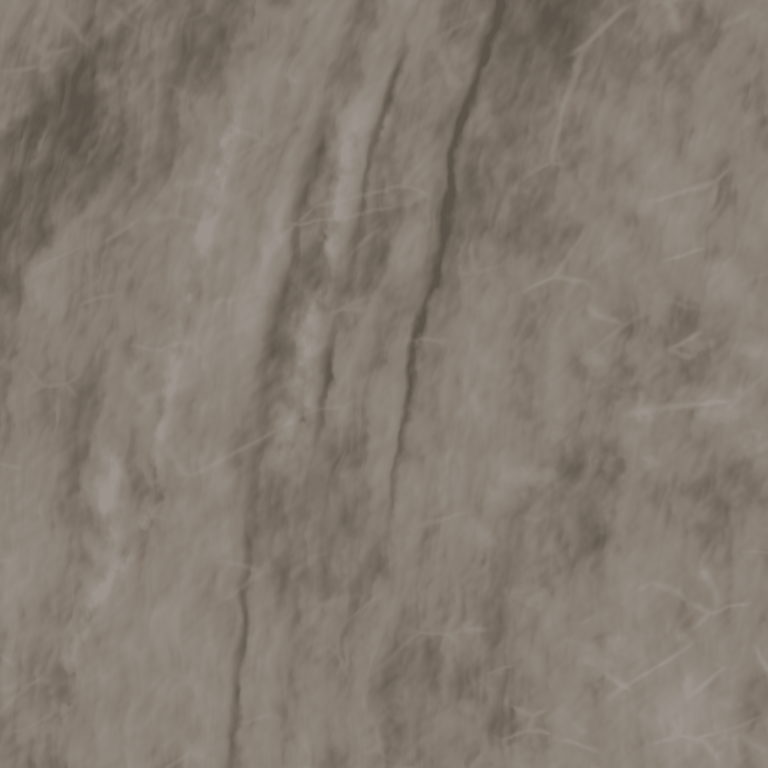
Give the GLSL for this texture, as a WebGL 1 fragment shader.

```glsl
precision highp float;
// Grey-brown marble with steep ragged veins, pale streaks and fine broken cracks.
uniform vec2 u_resolution;

const vec3 DARK = vec3(0.42, 0.383, 0.345);
const vec3 STONE = vec3(0.53, 0.49, 0.45);
const vec3 PALE = vec3(0.58, 0.547, 0.513);

vec2 hash2(vec2 p) {
  vec2 q = vec2(dot(p, vec2(127.1, 311.7)), dot(p, vec2(269.5, 183.3)));
  return fract(sin(q) * 43758.55);
}

// Smooth cellular noise: signed soft bumps around jittered points.
float cellNoise(vec2 p) {
  vec2 cell = floor(p);
  float sum = 0.0;
  for (int j = -1; j <= 1; j++) {
    for (int i = -1; i <= 1; i++) {
      vec2 id = cell + vec2(float(i), float(j));
      vec2 d = id + hash2(id) - p;
      float fall = max(0.0, 1.0 - dot(d, d));
      sum += (2.0 * hash2(id + 37.0).x - 1.0) * fall * fall * fall;
    }
  }
  return sum;
}

float layered(vec2 p) {
  float sum = 0.0;
  float amp = 1.0;
  for (int i = 0; i < 4; i++) {
    sum += amp * cellNoise(p);
    p = mat2(1.94, 0.3, -0.3, 1.94) * p + 17.3;
    amp *= 0.55;
  }
  return sum;
}

// Gap between the two nearest cell points: zero along cell borders.
float cellBorder(vec2 p) {
  vec2 cell = floor(p);
  float first = 9.0;
  float second = 9.0;
  for (int j = -1; j <= 1; j++) {
    for (int i = -1; i <= 1; i++) {
      vec2 id = cell + vec2(float(i), float(j));
      float d = length(id + hash2(id) - p);
      second = min(second, max(first, d));
      first = min(first, d);
    }
  }
  return second - first;
}

vec2 turn(vec2 p, float angle) {
  float c = cos(angle);
  float s = sin(angle);
  return vec2(c * p.x + s * p.y, c * p.y - s * p.x);
}

float band(float x, float centre, float width) {
  float d = (x - centre) / width;
  return exp(-d * d);
}

float span(float y, float low, float high, float soft) {
  return smoothstep(low - soft, low + soft, y)
       * (1.0 - smoothstep(high - soft, high + soft, y));
}

// Dark veins, in coordinates that follow the lean of the bedding.
float darkVeins(float s, float y, float wear) {
  float v = 1.3 * band(s, 0.0, mix(0.007, 0.02, smoothstep(0.1, 0.6, y)));
  v += 1.1 * band(s, 0.067, 0.007) * span(y, 0.43, 0.95, 0.04);
  v += 1.0 * band(s, 0.175, 0.007) * span(y, 0.32, 1.1, 0.06);
  v += 0.4 * band(s, 0.19, 0.03) * span(y, 0.4, 1.1, 0.15);
  v += 0.9 * band(s, 0.675, 0.012) * span(y, -0.1, 0.12, 0.05);
  return v * clamp(0.8 + 0.9 * wear, 0.2, 1.3);
}

float paleStreaks(float s, float y, float wear) {
  float bend = -0.125 - 0.095 * smoothstep(0.4, 0.1, y);
  float v = 1.0 * band(s, bend, 0.011) * span(y, 0.04, 0.88, 0.05);
  v += 0.9 * band(s, -0.18, 0.017) * span(y, 0.27, 0.42, 0.05);
  v += 1.2 * band(s, 0.038, 0.016) * span(y, 0.42, 0.84, 0.07);
  return v * clamp(0.65 + 1.1 * wear, 0.0, 1.3);
}

// Dark slab under a slanting edge in the upper left.
float darkWedge(vec2 p, float s) {
  float slant = smoothstep(-0.015, 0.012, 0.82 + 0.93 * p.x - p.y);
  float side = -0.34 + 0.075 * smoothstep(0.62, 0.78, p.y);
  return slant * (1.0 - smoothstep(side - 0.015, side + 0.015, s))
       * smoothstep(0.59, 0.64, p.y);
}

// Thin pale lines along cell borders, kept only in patches.
float cracks(vec2 p, float scale, float keep) {
  float line = band(cellBorder(p * scale), 0.0, 0.0065 * scale);
  return line * smoothstep(keep, keep + 0.4, cellNoise(p * scale * 1.7 + 23.0));
}

void main() {
  vec2 p = gl_FragCoord.xy / u_resolution;
  float warp = layered(p * 5.0 + 3.0);
  float ripple = layered(p * vec2(32.0, 22.0));
  float lean = 0.30 + 0.05 * p.y + 0.12 * p.y * p.y;
  float s = p.x - lean + 0.01 * warp + 0.005 * ripple;
  float right = smoothstep(0.5, 0.75, p.x);

  // Clouded body, drawn out along the bedding, with a mottled right side.
  float clouds = layered(vec2(s * 8.0, p.y * 3.2) + 11.0);
  float streaks = layered(vec2(s * 32.0, p.y * 4.5) + 5.0);
  float mottle = layered(turn(p, 0.7) * vec2(16.0, 9.0) + 8.0);
  float tone = 0.04 + 0.5 * clouds + mix(0.52, 0.24, right) * streaks;
  tone += mix(0.12, 0.42, right) * mottle + 0.3 * ripple;
  tone += 0.32 * right * smoothstep(0.75, 0.1, p.y);
  tone -= 0.4 * band(s, 0.25, 0.08) * smoothstep(0.4, 0.8, p.y);

  // Fine grain: fibres along the bedding and a slanting brush.
  float fibres = cellNoise(vec2(s * 130.0, p.y * 38.0));
  float brush = cellNoise(turn(p, 0.75) * vec2(45.0, 120.0));
  tone += 0.24 * fibres + 0.2 * brush;

  // Pale flecks and sparse cracks, mostly on the right.
  float flecks = smoothstep(0.3, 1.2, layered(p * vec2(17.0, 22.0) + 41.0));
  tone += 0.8 * flecks * right * smoothstep(0.95, 0.3, p.y);
  vec2 bent = p + 0.012 * warp + 0.003 * ripple;
  float lines = cracks(turn(bent, 0.6) * vec2(0.7, 1.2), 7.0, 0.1)
              + cracks(turn(bent, 0.2) * vec2(0.7, 1.3) + 4.0, 11.0, 0.2);
  tone += 0.75 * lines * mix(0.55, 1.0, right);

  tone += paleStreaks(s, p.y, ripple);
  tone -= darkWedge(p, s) * (0.85 - 0.3 * streaks);
  tone -= darkVeins(s, p.y, streaks);
  tone = clamp(tone, -1.5, 1.6);

  vec3 colour = STONE + (PALE - STONE) * max(tone, 0.0)
              + (DARK - STONE) * max(-tone, 0.0);
  gl_FragColor = vec4(colour, 1.0);
}
```
